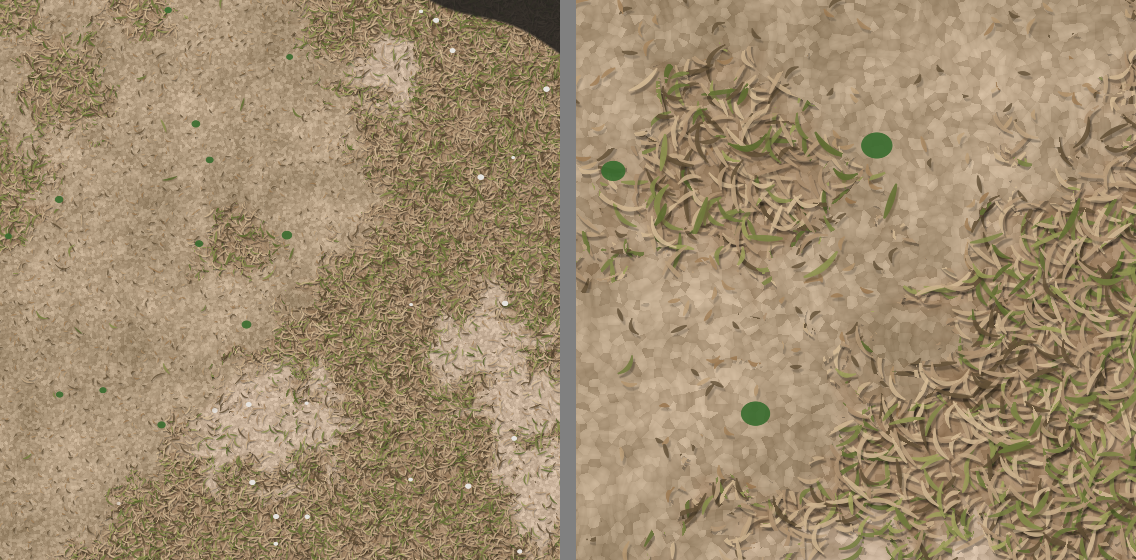
Left, the full canvas; right, a detail of the centre.
Reproduce this texture procedurally as a Shadertoy shader.

```glsl
// Worn lawn seen from above: dry mud, pale bare soil, straw turf, green blades and clover.

const vec3 MUD_DARK  = vec3(0.60, 0.52, 0.41);
const vec3 MUD_LIGHT = vec3(0.75, 0.66, 0.55);
const vec3 BARE_SOIL = vec3(0.80, 0.71, 0.62);
const vec3 THATCH    = vec3(0.62, 0.50, 0.38);
const vec3 STRAW     = vec3(0.85, 0.75, 0.60);
const vec3 RUST      = vec3(0.56, 0.41, 0.25);
const vec3 SHADE     = vec3(0.38, 0.31, 0.21);
const vec3 LEAF_DARK = vec3(0.34, 0.40, 0.17);
const vec3 LEAF_PALE = vec3(0.66, 0.66, 0.38);
const vec3 CLOVER    = vec3(0.22, 0.42, 0.18);
const vec3 PETAL     = vec3(0.90, 0.89, 0.87);
const vec3 UMBRA     = vec3(0.18, 0.17, 0.16);
const vec2 SHADOW_SHIFT = vec2(-0.0012, 0.0022);
const int TURF_LAYERS = 8;

// Ellipses as centre.xy, radius.xy
const vec4 TUFTS[5] = vec4[5](vec4(0.01, 0.66, 0.08, 0.11), vec4(0.11, 0.84, 0.08, 0.09),
    vec4(0.25, 0.99, 0.07, 0.05), vec4(0.42, 0.56, 0.08, 0.06), vec4(0.0, 0.97, 0.09, 0.05));
const vec4 BARE[5] = vec4[5](vec4(0.45, 0.25, 0.17, 0.11), vec4(0.87, 0.38, 0.11, 0.10),
    vec4(0.98, 0.14, 0.09, 0.13), vec4(0.69, 0.87, 0.07, 0.07), vec4(0.94, 0.27, 0.11, 0.08));

vec2 hash2(vec2 p) {
    vec3 q = fract(p.xyx * vec3(0.1031, 0.1030, 0.0973));
    q += dot(q, q.yzx + 33.33);
    return fract((q.xx + q.yz) * q.zy);
}

// Layered, warped sines
float waves(vec2 p) {
    float sum = 0.0, amp = 0.5;
    for (int i = 0; i < 5; i++) {
        p = mat2(0.8, 0.6, -0.6, 0.8) * p * 1.9 + 1.7;
        p += 0.7 * sin(p.yx * 0.9);
        sum += amp * sin(p.x) * cos(p.y);
        amp *= 0.62;
    }
    return sum;
}

// Cellular noise: nearest distance, random value of that cell
vec2 cells(vec2 p) {
    vec2 best = vec2(9.0, 0.0);
    for (int k = 0; k < 9; k++) {
        vec2 cell = floor(p) + vec2(k % 3 - 1, k / 3 - 1), h = hash2(cell);
        float d = length(p - cell - h);
        if (d < best.x) best = vec2(d, fract(h.x * 7.3 + h.y * 3.1));
    }
    return best;
}

float blobs(vec2 p, vec4 list[5], float wobble) {
    float d = 9.0;
    for (int i = 0; i < 5; i++) d = min(d, length((p - list[i].xy) / list[i].zw));
    return 1.0 - smoothstep(0.55, 1.2, d + wobble);
}

float inside(float d, float px) { return 1.0 - smoothstep(-0.6 * px, 0.6 * px, d); }

// Distance to a curved, tapering blade
float bladeDist(vec2 q, vec2 dir, float len, float wid, float bend) {
    float along = dot(q, dir), t = clamp(along / len, -1.0, 1.0);
    float across = dot(q, vec2(-dir.y, dir.x)) + bend * len * (t * t - 0.4);
    return length(vec2(along - t * len, across)) - wid * (1.0 - 0.6 * t * t);
}

// Scattered blades: cover, shadow, random tint
vec3 blades(vec2 uv, float count, float seed, float len, float wid, float density, float px) {
    vec3 result = vec3(0.0);
    vec2 p = uv * count;
    for (int k = 0; k < 9; k++) {
        vec2 cell = floor(p) + vec2(k % 3 - 1, k / 3 - 1);
        vec2 spot = hash2(cell + seed * 17.3), kind = hash2(cell + seed * 31.7 + 90.0);
        if (kind.x > density) continue;
        float angle = 0.7 + (spot.x + kind.y - 1.0) * 3.0;
        float size = len * (0.5 + 0.6 * spot.y), bend = kind.y - 0.5;
        vec2 q = (p - cell - spot) / count, dir = vec2(cos(angle), sin(angle));
        float cover = inside(bladeDist(q, dir, size, wid, bend), px);
        float dark = inside(bladeDist(q + SHADOW_SHIFT, dir, size, wid, bend), px * 2.0);
        if (cover > result.x) result.xz = vec2(cover, fract(kind.y * 13.7 + spot.x));
        result.y = max(result.y, dark);
    }
    return result;
}

// Sparse round leaves or petals
float spots(vec2 uv, float count, float density, float radius, float px) {
    vec2 cell = floor(uv * count), h = hash2(cell + count), k = hash2(cell + 51.0);
    vec2 q = (uv * count - cell - 0.2 - 0.6 * h) / count;
    return k.x < density ? inside(length(q * vec2(1.0, 1.2)) - radius * (0.6 + 0.5 * k.y), px) : 0.0;
}

void mainImage(out vec4 fragColor, in vec2 fragCoord) {
    vec2 uv = fragCoord / iResolution.y;
    float px = 1.0 / iResolution.y;
    float broad = waves(uv * 9.0), patchy = waves(uv * 22.0 + 5.0);

    // Extent of turf, tufts and bare soil
    float edge = uv.y > 0.64 ? mix(0.69, 0.54, (uv.y - 0.64) / 0.36) : mix(0.13, 0.69, uv.y / 0.64);
    float lawn = smoothstep(-0.045, 0.045, uv.x - edge + 0.07 * patchy);
    float tuft = blobs(uv, TUFTS, 0.6 * patchy);
    float bare = blobs(uv, BARE, 0.7 * patchy) * lawn;
    float turf = max(lawn, tuft * 0.75) * (1.0 - 0.88 * bare);

    // Grainy soil with low relief
    vec2 grain = cells(uv * 190.0);
    float relief = waves(uv * 42.0) - waves(uv * 42.0 + vec2(0.126, -0.126));
    vec3 col = mix(MUD_DARK, MUD_LIGHT, clamp(0.55 + 0.5 * broad + 0.25 * patchy, 0.0, 1.0));
    col = mix(col, THATCH, turf * 0.8);
    col = mix(col, BARE_SOIL, bare * 0.9);
    col += 0.13 * (grain.y - 0.5) + 0.05 * (0.45 - grain.x) + 0.07 * clamp(relief, -1.0, 1.0);

    // Dry litter, then twigs
    for (int i = 0; i < 3; i++) {
        bool twig = i == 2;
        float f = float(i), density = (1.0 - turf) * (twig ? 0.13 : 0.27 + 0.3 * patchy);
        float count = twig ? 15.0 : 52.0 + 20.0 * f, len = twig ? 0.013 : 0.0045;
        vec3 b = blades(uv, count, 40.0 + f, len, 0.0013, density, px);
        col *= 1.0 - 0.17 * b.y;
        col = mix(col, b.z < 0.4 ? SHADE : mix(RUST, STRAW, b.z * b.z * 0.7), b.x * 0.8);
    }

    // Tangled straw and grass
    float green = clamp(0.26 + 0.4 * waves(uv * 16.0 + 8.0), 0.06, 0.6);
    for (int i = 0; i < TURF_LAYERS; i++) {
        float f = float(i);
        vec3 b = blades(uv, 46.0 + 4.0 * f, f + 1.0, 0.0105, 0.0014, turf * 0.85, px);
        float tone = fract(b.z * 7.0 + 0.3);
        vec3 dry = tone < 0.2 ? SHADE : mix(THATCH, STRAW, tone);
        col *= 1.0 - 0.25 * b.y;
        col = mix(col, b.z < green ? mix(LEAF_DARK, LEAF_PALE, tone) : dry, b.x * 0.85);
    }

    // Fresh green blades
    for (int i = 0; i < 2; i++) {
        float f = float(i), density = 0.015 + 0.35 * tuft + 0.3 * lawn * green * (1.0 - bare);
        vec3 b = blades(uv, 34.0 + 7.0 * f, 70.0 + f, 0.012, 0.0019, density, px);
        col = mix(col, SHADE, b.y * 0.5);
        col = mix(col, mix(LEAF_DARK, LEAF_PALE, b.z * 0.7), b.x * 0.9);
    }

    // Clover on mud, petals in turf
    col = mix(col, CLOVER, spots(uv, 15.0, 0.17, 0.0085, px) * (1.0 - lawn) * 0.9);
    col = mix(col, PETAL, spots(uv, 17.0, 0.13, 0.0055, px) * lawn);

    // Shadow across the upper right corner
    float rim = uv.y - 1.0 + 0.46 * (uv.x - 0.79) - 0.012 * sin(uv.x * 22.0);
    col = mix(col, UMBRA * (0.75 + 0.4 * col), 0.95 * smoothstep(-0.004, 0.004, rim));
    fragColor = vec4(clamp(col, 0.0, 1.0), 1.0);
}
```
